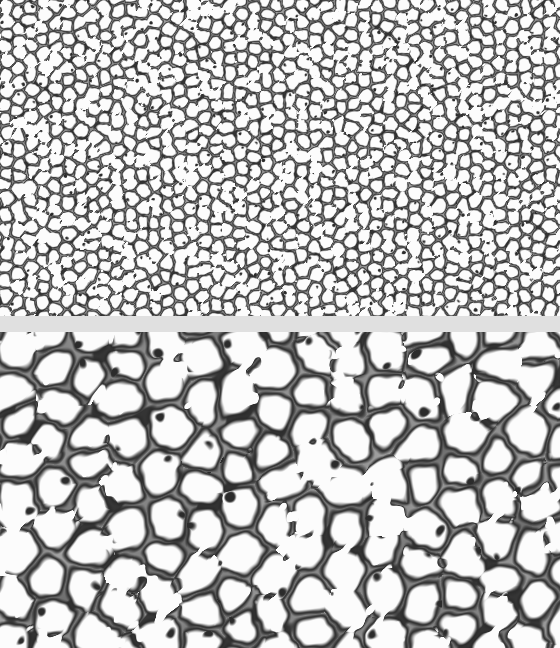
Top: the whole. Bottom: its middle third, enlarged.
This pattern is drawn by a Shadertoy shader. Its source:

```glsl
vec2 hash2(vec2 c) {
    vec2 q = vec2(dot(c, vec2(127.1, 311.7)), dot(c, vec2(269.5, 183.3)));
    return fract(sin(q) * 43758.55);
}

// Layered sines, roughly -1 to 1
float waves(vec2 p) {
    return (sin(p.x * 1.7 + 2.0 * sin(p.y * 1.3))
          + sin(p.y * 2.9 + 1.7 * sin(p.x * 2.3))
          + sin(p.x * 4.1 - p.y * 3.7)) / 3.0;
}

// Jittered seeds in staggered columns
vec2 seedPoint(vec2 cell) {
    vec2 jitter = (hash2(cell) - 0.5) * vec2(0.45, 0.6);
    float stagger = 0.5 * mod(cell.x, 2.0);
    return (cell + 0.5 + vec2(0.0, stagger) + jitter) * vec2(0.9, 1.0);
}

void mainImage(out vec4 fragColor, in vec2 fragCoord) {
    const float rows = 23.0;
    vec2 p = fragCoord / iResolution.y * rows;
    float blur = max(0.05, 0.95 * rows / iResolution.y);

    // Ragged outlines
    p += 0.035 * vec2(waves(p * 3.3), waves(p.yx * 3.6 + 9.0));
    float grain = waves(p * 3.1 + 4.0);
    vec2 base = floor(p / vec2(0.9, 1.0));

    // Nearest seed
    vec2 home = base, toHome = vec2(9.0);
    for (int j = -2; j <= 2; j++)
    for (int i = -2; i <= 2; i++) {
        vec2 cell = base + vec2(i, j);
        vec2 r = seedPoint(cell) - p;
        if (dot(r, r) < dot(toHome, toHome)) {
            toHome = r;
            home = cell;
        }
    }

    // Rounded distance to the walls, with short stretches broken away
    float sum = 0.0;
    for (int j = -2; j <= 2; j++)
    for (int i = -2; i <= 2; i++) {
        vec2 cell = home + vec2(i, j);
        vec2 r = seedPoint(cell) - p;
        vec2 across = r - toHome;
        if (dot(across, across) > 0.0001) {
            float edge = dot(0.5 * (r + toHome), normalize(across));
            float loss = hash2(home + cell + 0.37).x + 0.3 * grain;
            edge += 0.35 * smoothstep(0.76, 0.95, loss);
            sum += exp(-15.0 * edge);
        }
    }
    float wallDist = -log(sum) / 15.0;
    float depth = 0.093 + 0.025 * waves(p * 1.7 + 23.0) - wallDist;

    // Small dark flecks, most of them touching a wall
    vec2 pick = hash2(home + 51.0);
    float angle = 6.283 * pick.y;
    vec2 fleckPos = toHome + 0.36 * vec2(cos(angle), sin(angle));
    float fleck = 0.1 + 0.06 * grain - length(fleckPos);
    fleck = pick.x < 0.4 ? fleck : -1.0;

    // Dark rims around a grey core, with darker patches
    float core = 0.53 + 0.12 * waves(p * 0.8 + 17.0);
    float tone = mix(0.18, core, smoothstep(0.03, 0.13, depth));
    tone = mix(tone, 0.17, 0.9 * smoothstep(0.35, 0.6, waves(p * 1.3 + 31.0)));

    float shade = mix(0.99, tone, smoothstep(-blur, blur, depth));
    shade = min(shade, mix(0.99, 0.17, smoothstep(-blur, blur, fleck)));
    fragColor = vec4(vec3(shade), 1.0);
}
```
